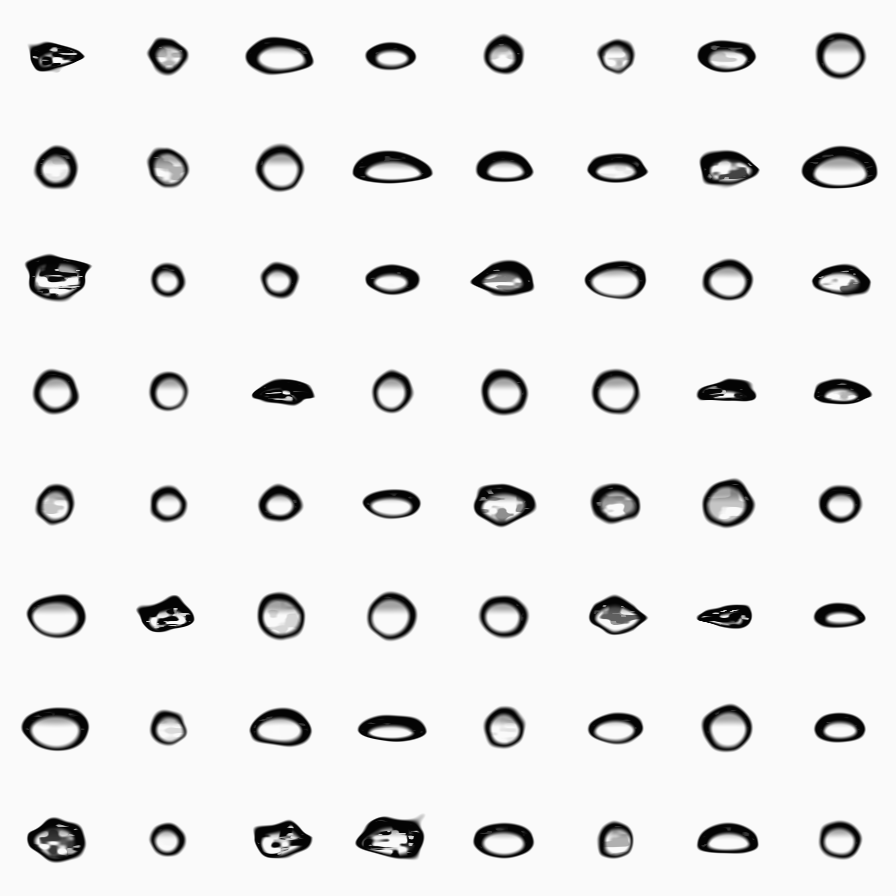
Write a WebGL 2 fragment shader that draws this pattern.

```glsl
#version 300 es
precision highp float;
// Eight by eight grid of glossy black droplets, each a different shape, on off-white.

uniform vec2 u_resolution;
out vec4 fragColor;

const float GRID = 8.0;
const vec3 PAPER = vec3(0.98);
const vec3 INK = vec3(0.015);

// Four random values from a 2D key
vec4 hash4(vec2 key) {
    vec4 p = fract(key.xyxy * vec4(0.1031, 0.1030, 0.0973, 0.1099));
    p += dot(p, p.wzxy + 33.33);
    return fract((p.xxyz + p.yzzw) * p.zywx);
}

// Smooth value noise
float noise(vec2 p) {
    vec2 i = floor(p);
    vec2 f = fract(p);
    f = f * f * (3.0 - 2.0 * f);
    float low = mix(hash4(i).x, hash4(i + vec2(1.0, 0.0)).x, f.x);
    float high = mix(hash4(i + vec2(0.0, 1.0)).x, hash4(i + 1.0).x, f.x);
    return mix(low, high, f.y);
}

// Approximate signed distance to an ellipse
float ellipse(vec2 p, vec2 radii) {
    float k = length(p / radii);
    float slope = length(p / (radii * radii));
    return (k - 1.0) * k / max(slope, 0.001);
}

// 1 inside the shape, 0 outside, with a soft border
float fill(float d, float blur) {
    return 1.0 - smoothstep(-blur, blur, d);
}

// Half width and half height, from small beads to broad drops
vec2 dropRadii(vec4 rnd, float wide) {
    float halfWidth = mix(mix(0.145, 0.215, rnd.y), mix(0.22, 0.31, rnd.y), wide);
    float aspect = mix(mix(0.9, 1.02, rnd.z), mix(0.48, 0.66, rnd.z), wide);
    float giant = 1.0 + 0.22 * step(0.96, rnd.w);
    return vec2(halfWidth, halfWidth * aspect) * giant;
}

// Bends, flattens, tapers and dents the space around a drop
vec2 warp(vec2 p, vec2 radii, vec4 rnd, float wide, float odd, vec2 seed) {
    vec2 q = p / radii;
    float domed = wide * smoothstep(0.5, 0.9, rnd.x);
    float taper = (rnd.y - 0.5) * (0.25 * wide + 0.75 * odd);
    q.y += (rnd.z - 0.4) * 0.35 * wide * (q.x * q.x - 0.4);
    q.y += 0.2 * domed;
    q.y *= q.y < 0.0 ? 1.0 + 0.7 * domed : 1.0;
    q.y /= 1.0 - taper * clamp(q.x, -1.2, 1.2);
    float dent = noise(q * 1.5 + seed) - 0.5;
    return q * (1.0 + dent * mix(0.14, 0.5, odd)) * radii;
}

// Shade of one droplet: x is coverage, y is light showing through
vec2 droplet(vec2 p, vec2 cell, float pixel) {
    vec4 rnd = hash4(cell + 17.0);
    vec4 form = hash4(cell + 71.0);
    vec2 seed = 40.0 * form.zw + 5.0;
    float wide = smoothstep(0.36, 0.62, rnd.x);
    float odd = smoothstep(0.55, 0.85, form.x) * mix(0.3, 1.0, wide);
    vec2 radii = dropRadii(rnd, wide);
    vec2 w = warp(p, radii, form.yzwx, wide, odd, seed);

    // Dark body
    float body = ellipse(w, radii);
    float blur = max(mix(0.022, 0.014, wide), 0.7 * pixel);
    float coverage = fill(body, blur);

    // Bright window, set a little low
    float rim = mix(0.045, 0.075, form.y) * mix(0.75, 1.0, smoothstep(0.14, 0.2, radii.x));
    vec2 window = max(radii - rim * vec2(1.0 + 0.5 * wide, 1.0), radii * 0.26);
    vec2 shift = vec2((form.z - 0.5) * 0.03, -0.012 - 0.012 * wide);
    float light = fill(ellipse(w - shift, window), max(0.026, pixel));
    light *= 1.0 - 0.35 * smoothstep(0.0, 0.09, w.y);
    float murk = smoothstep(0.3, 0.6, noise(w * vec2(12.0, 26.0) + seed));
    light *= mix(1.0, murk, odd);

    // Thin glints on the dark rim
    float grain = noise(w * vec2(13.0, 48.0) + seed.yx);
    float glint = smoothstep(0.72, 0.92, grain) * fill(body + 0.035, 0.014);
    light = max(light, glint * mix(0.2, 0.85, odd));
    return vec2(coverage, light);
}

void main() {
    vec2 grid = GRID * gl_FragCoord.xy / u_resolution;
    float pixel = GRID / min(u_resolution.x, u_resolution.y);
    vec2 shade = droplet(fract(grid) - 0.5, floor(grid), pixel);
    vec3 color = mix(PAPER, INK, shade.x * (1.0 - shade.y));
    fragColor = vec4(color, 1.0);
}
```
